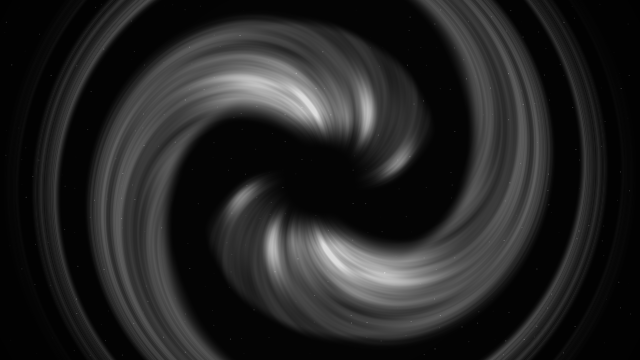
Give the GLSL for this background, as a WebGL 2 fragment shader.

```glsl
#version 300 es
precision highp float;
// A two-armed grey spiral of silky light around a dark core, with faint stars.
// Polar angle is unwound by a radius-dependent twist, so that each arm becomes
// a straight band; soft lobes and stretched gradient noise then shade the band.
uniform vec2 u_resolution;
out vec4 outColor;

// Lengths are in canvas heights, arm angles in degrees.
const vec3 SKY = vec3(0.014);
const vec3 LIGHT = vec3(1.0);
const float ARM_PERIOD = 180.0;
const float ARM_SEAM = 105.0;       // the seam lies in the dark gap
const float TWIST_START = 66.0;
const float TWIST_LINEAR = 160.0;
const float TWIST_OUTER = 814.0;    // factor of r^6
const float BODY_LEVEL = 0.27;
const float RIDGE_LEVEL = 0.56;
const float STREAK_WIDTH = 15.0;
const float STREAK_DEPTH = 0.85;
const float STAR_CELLS = 26.0;
const float STAR_LEVEL = 0.16;

float hash(vec2 p) {
  vec3 q = fract(vec3(p.xyx) * 0.1031);
  q += dot(q, q.yzx + 33.33);
  return fract((q.x + q.y) * q.z);
}

float cornerSlope(vec2 cell, vec2 offset) {
  float angle = 6.2832 * hash(cell);
  return dot(vec2(cos(angle), sin(angle)), offset);
}

float gradientNoise(vec2 p) {
  vec2 i = floor(p), f = p - i;
  vec2 w = f * f * f * (f * (f * 6.0 - 15.0) + 10.0);
  vec2 e = vec2(1.0, 0.0);
  float low = mix(cornerSlope(i, f), cornerSlope(i + e, f - e), w.x);
  float high = mix(cornerSlope(i + e.yx, f - e.yx), cornerSlope(i + 1.0, f - 1.0), w.x);
  return mix(low, high, w.y);
}

// Noise drawn out along the arms: fine across, slow with radius.
float streaks(float across, float r) {
  vec2 p = vec2(across / STREAK_WIDTH, r * 5.0) + 40.0;
  float sum = 0.0, weight = 0.8;
  for (int k = 0; k < 4; k++) {
    sum += weight * gradientNoise(p);
    p = p * vec2(2.0, 1.4) + 17.3;
    weight *= 0.58;
  }
  return sum;
}

float lobe(float x, float center, float width) {
  float d = (x - center) / width;
  return exp(-d * d);
}

float spiral(vec2 p) {
  float r = length(p);
  float twist = TWIST_START + TWIST_LINEAR * r + TWIST_OUTER * pow(r, 6.0);
  float unwound = degrees(atan(p.y, p.x + 1e-6)) - twist;
  float across = mod(unwound + ARM_SEAM, ARM_PERIOD) - ARM_SEAM;
  float grain = streaks(across, r);

  // Band edges: the trailing skirt narrows outward, the inner rim widens.
  float skirt = mix(-97.0, -45.0, smoothstep(0.33, 0.47, r));
  float rim = mix(31.0, 62.0, smoothstep(0.3, 0.5, r));
  float edge = across + 5.0 * grain;
  float band = smoothstep(skirt - 8.0, skirt + 16.0, edge)
             * (1.0 - smoothstep(rim - 14.0, rim + 6.0, edge));
  band *= smoothstep(-ARM_SEAM, -ARM_SEAM + 8.0, across)
        * (1.0 - smoothstep(67.0, 75.0, across));

  // Broad body with a darker lane between ridge and rim.
  float body = BODY_LEVEL * mix(0.55, 1.0, smoothstep(-60.0, -5.0, across));
  body *= 1.0 - 0.4 * lobe(across, 20.0, 10.0) * smoothstep(0.32, 0.45, r);
  body *= 1.0 - smoothstep(0.62, 0.9, r);

  // Bright roots: the main ridge and two narrower plumes beside it.
  float ridge = RIDGE_LEVEL * lobe(across, 1.0, 15.0) * lobe(r, 0.23, 0.17);
  ridge += 0.5 * lobe(across, -47.0, 8.0) * lobe(r, 0.225, 0.07);
  ridge += 0.25 * lobe(across, -28.0, 7.0) * lobe(r, 0.18, 0.07);
  ridge += 0.6 * lobe(across, -91.0, 7.0) * lobe(r, 0.215, 0.05);

  float core = smoothstep(0.085, 0.2, r);
  float shade = body * max(0.0, 1.0 + STREAK_DEPTH * grain)
              + ridge * max(0.0, 1.0 + 0.6 * STREAK_DEPTH * grain);
  return band * core * shade;
}

// One small dim star in some of the grid cells.
float stars(vec2 p) {
  vec2 grid = p * STAR_CELLS + 60.0;
  vec2 cell = floor(grid);
  vec2 place = 0.2 + 0.6 * vec2(hash(cell + 3.7), hash(cell + 9.1));
  float d = length(grid - cell - place);
  float present = step(0.72, hash(cell + 21.5));
  return STAR_LEVEL * present * hash(cell + 5.3) * (1.0 - smoothstep(0.015, 0.075, d));
}

void main() {
  vec2 p = (gl_FragCoord.xy - 0.5 * u_resolution) / u_resolution.y;
  float glow = spiral(p);
  float vignette = 1.0 - 0.6 * smoothstep(0.5, 1.05, length(p));
  vec3 color = SKY * vignette + LIGHT * (glow + stars(p));
  outColor = vec4(min(color, 0.86), 1.0);
}
```
